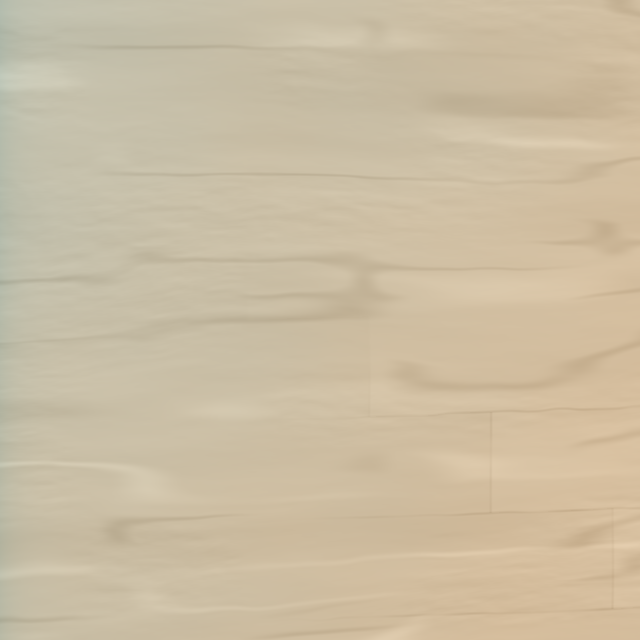
A Shadertoy shader for this texture:

```glsl
// Pale wooden floor with soft, nearly horizontal grain and faint plank seams.
// Stretched noise forms broad bands, thin creases and pale wisps over a
// cool-to-warm wash of light; staggered joints are strongest at lower right.

const vec3 COOL_WOOD = vec3(0.755, 0.752, 0.680);
const vec3 WARM_WOOD = vec3(0.834, 0.741, 0.614);
const vec3 EDGE_SHADE = vec3(0.065, 0.025, 0.010);
const vec3 GRAIN_TINT = vec3(0.95, 1.00, 1.05);
const float BAND_CONTRAST = 0.055;
const float CREASE_DEPTH = 0.052;
const float WISP_LIGHT = 0.050;
const float FINE_RELIEF = 0.030;
const float SEAM_DEPTH = 0.065;
const float PLANK_HEIGHT = 0.157;
const float PLANK_SLOPE = 0.035;
const float JOINT_STEP = 0.19;

float hash(vec2 p) {
    vec3 q = fract(vec3(p.xyx) * 0.1031);
    q += dot(q, q.yzx + 33.33);
    return fract((q.x + q.y) * q.z);
}

float noise(vec2 p) {
    vec2 i = floor(p);
    vec2 f = fract(p);
    f = f * f * f * (f * (f * 6.0 - 15.0) + 10.0);
    return mix(mix(hash(i), hash(i + vec2(1, 0)), f.x),
               mix(hash(i + vec2(0, 1)), hash(i + vec2(1, 1)), f.x), f.y);
}

float fbm(vec2 p) {
    float sum = 0.0, weight = 0.5;
    for (int i = 0; i < 4; i++) {
        sum += weight * noise(p);
        p = p * 2.03 + vec2(17.3, 9.1);
        weight *= 0.5;
    }
    return sum / 0.9375;
}

// Thin line along the mid-level contour of a noise field
float contour(float n, float width) {
    return 1.0 - smoothstep(0.0, width, abs(n - 0.5));
}

// Grain rises to the right near the bottom and levels out toward the top
vec2 grainSpace(vec2 uv) {
    float slope = mix(0.075, -0.015, smoothstep(0.0, 0.9, uv.y));
    float bend = 0.035 * (noise(uv * vec2(2.5, 4.0) + 31.0) - 0.5);
    float ripple = 0.006 * (noise(uv * vec2(17.0, 24.0) + 7.0) - 0.5);
    return vec2(uv.x, uv.y - slope * uv.x + bend + ripple);
}

float grain(vec2 uv) {
    vec2 g = grainSpace(uv);
    float bands = fbm(g * vec2(1.8, 15.0) + 3.0) - 0.5;

    // Dark creases fade in and out along their length
    float creaseMask = smoothstep(0.40, 0.75, noise(g * vec2(4.0, 19.0) + 51.0));
    float crease = contour(noise(g * vec2(2.6, 20.0) + 12.0), 0.13) * creaseMask;
    float wispMask = smoothstep(0.48, 0.80, noise(g * vec2(3.5, 13.0) + 83.0));
    float wisp = contour(noise(g * vec2(2.2, 17.0) + 65.0), 0.17) * wispMask;

    // Small wrinkles, lit from above, gathered in patches
    float patches = smoothstep(0.35, 0.75, noise(g * vec2(4.0, 9.0) + 23.0));
    vec2 f = g * vec2(17.0, 75.0);
    float relief = fbm(f) - fbm(f + vec2(0.1, 0.55));

    return BAND_CONTRAST * bands - CREASE_DEPTH * crease + WISP_LIGHT * wisp
         + FINE_RELIEF * relief * (0.25 + patches);
}

// Returns seam darkness in x and a subtle plank shade in y
vec2 planks(vec2 uv, float pixel) {
    float wobble = 0.004 * (noise(uv * vec2(24.0, 9.0)) - 0.5);
    float level = (uv.y - PLANK_SLOPE * (uv.x - 1.0) - 0.05 + wobble) / PLANK_HEIGHT;
    float row = floor(level);
    float rowDistance = abs(level - floor(level + 0.5)) * PLANK_HEIGHT;
    float jointOffset = uv.x - (0.957 - JOINT_STEP * row) + 0.5 * wobble;
    float width = max(0.0035, 1.5 * pixel);

    float rowSeam = 1.0 - smoothstep(0.0, width, rowDistance);
    float jointSeam = 1.0 - smoothstep(0.0, width, abs(jointOffset));
    float lower = 1.0 - smoothstep(0.33, 0.48, uv.y);
    float wear = 0.25 + 0.75 * noise(uv * vec2(19.0, 27.0) + 5.0);
    float seam = wear * lower * (rowSeam * smoothstep(0.35, 0.85, uv.x)
               + 0.65 * jointSeam * smoothstep(0.45, 0.75, uv.x));
    float side = smoothstep(-width, width, jointOffset);
    float shade = 0.012 * (side - 0.5) * (1.0 - smoothstep(0.40, 0.60, uv.y));
    return vec2(seam, shade);
}

void mainImage(out vec4 fragColor, in vec2 fragCoord) {
    vec2 uv = fragCoord / iResolution.xy;

    // Broad light wash with slightly uneven warmth
    float warmth = 0.75 * uv.x + 0.40 * (1.0 - uv.y);
    warmth += 0.22 * (fbm(uv * vec2(3.0, 5.0) + 41.0) - 0.5);
    vec3 color = mix(COOL_WOOD, WARM_WOOD, clamp(warmth, 0.0, 1.0));
    color -= EDGE_SHADE * exp(-uv.x / 0.028);

    // Grain and construction marks
    vec2 plank = planks(uv, 1.0 / iResolution.y);
    color += GRAIN_TINT * (grain(uv) + plank.y);
    color -= GRAIN_TINT * SEAM_DEPTH * plank.x;

    fragColor = vec4(clamp(color, 0.0, 1.0), 1.0);
}
```
